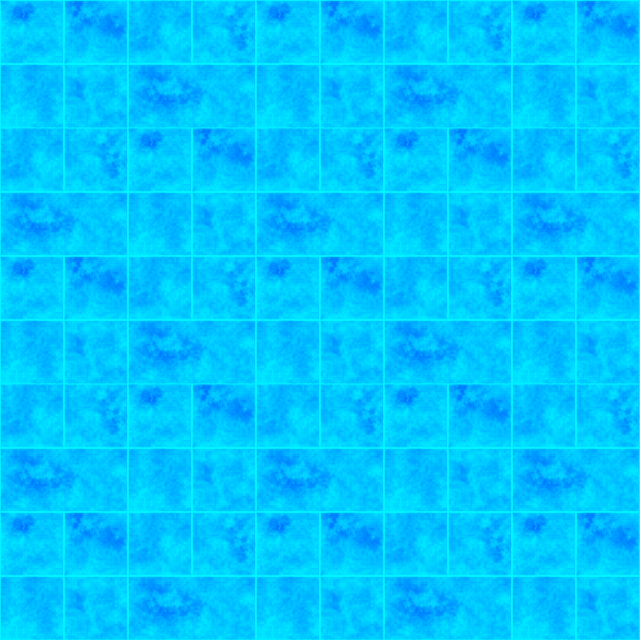
Give the GLSL for this texture, as a Shadertoy shader.

```glsl
#define TILES 10.0
#define GROUT_WIDTH 0.032
#define GROUT_COLOR vec3(0.0, 0.96, 1.0)
#define BASE_GREEN 0.785
#define CLOUD_CONTRAST 0.34
#define GRAIN_CONTRAST 0.10
#define WEAVE_CONTRAST 0.018
#define SHADE_SLOPE vec2(-0.02, 0.06)
#define STAIN_DEPTH 0.30
#define STAIN_COUNT 10

// Stains in one block of 4 x 2 tiles: centre, radius, strength
const vec4 STAINS[STAIN_COUNT] = vec4[STAIN_COUNT](
    vec4(0.42, 0.16, 0.16, 0.8), vec4(0.32, 0.28, 0.14, 0.7),
    vec4(1.30, 0.24, 0.27, 1.0), vec4(1.80, 0.40, 0.25, 0.8),
    vec4(2.22, 0.55, 0.25, 0.4), vec4(3.70, 0.28, 0.24, 0.7),
    vec4(3.85, 0.62, 0.22, 0.9), vec4(1.30, 1.50, 0.32, 0.5),
    vec4(2.50, 1.46, 0.30, 1.0), vec4(3.03, 1.48, 0.23, 0.8));

float hash(vec2 p) {
    vec3 h = fract(vec3(p.xyx) * 0.1031);
    h += dot(h, h.yzx + 33.33);
    return fract((h.x + h.y) * h.z);
}

float valueNoise(vec2 p) {
    vec2 i = floor(p), f = fract(p);
    f = f * f * (3.0 - 2.0 * f);
    return mix(mix(hash(i), hash(i + vec2(1, 0)), f.x),
               mix(hash(i + vec2(0, 1)), hash(i + vec2(1, 1)), f.x), f.y);
}

float fbm(vec2 p) {
    float sum = 0.0, weight = 0.46;
    for (int i = 0; i < 4; i++) {
        sum += weight * valueNoise(p);
        p = mat2(1.6, 1.2, -1.2, 1.6) * p + 5.7;
        weight *= 0.6;
    }
    return sum;
}

// Corner of the tile holding q; the last two of the second row form a wide one
vec2 tileCorner(vec2 q) {
    vec2 corner = floor(q);
    if (corner.y > 0.5 && corner.x > 1.5) corner.x = 2.0;
    return corner;
}

float stainAmount(vec2 q, vec2 corner, float patches) {
    float amount = 0.0;
    for (int i = 0; i < STAIN_COUNT; i++) {
        vec4 s = STAINS[i];
        vec2 d = (q - s.xy) / s.z;
        if (tileCorner(s.xy) == corner) amount += s.w * exp(-dot(d, d));
    }
    return min(amount, 1.1) * smoothstep(0.30, 0.66, patches);
}

void mainImage(out vec4 fragColor, in vec2 fragCoord) {
    // Tile coordinates, counted downwards from the top
    vec2 p = fragCoord / iResolution.y * TILES;
    p.y = TILES - p.y;

    // Each pair of rows is shifted by half a block
    vec2 q = vec2(mod(p.x + 2.0 * floor(p.y / 2.0), 4.0), mod(p.y, 2.0));
    vec2 corner = tileCorner(q);
    vec2 size = vec2(corner.y > 0.5 && corner.x > 1.5 ? 2.0 : 1.0, 1.0);
    vec2 local = q - corner;
    vec2 seeded = q + corner * vec2(7.3, 11.9);

    // Mottled glaze with fine grain and a faint diagonal weave
    float clouds = fbm(seeded * 4.0);
    float grain = valueNoise(seeded * 27.0 + 40.0);
    float weave = sin(90.0 * (q.x + q.y)) * sin(90.0 * (q.x - q.y));
    float green = BASE_GREEN + CLOUD_CONTRAST * (clouds - 0.5)
        + GRAIN_CONTRAST * (grain - 0.5) + WEAVE_CONTRAST * weave
        + dot(SHADE_SLOPE, local / size - 0.5);
    float patches = fbm(seeded * 6.0 + 19.0);
    green -= STAIN_DEPTH * stainAmount(q, corner, patches);
    vec3 color = vec3(0.0, clamp(green, 0.42, 0.90), 1.0);

    // Grout lines, fainter along every fourth course
    vec2 edge = min(local, size - local);
    float soft = 0.75 * TILES / iResolution.y;
    vec2 lines = 1.0 - smoothstep(0.5 * GROUT_WIDTH - soft, 0.5 * GROUT_WIDTH + soft, edge);
    float course = mod(floor(p.y + 0.5), 4.0);
    lines.y *= abs(course - 2.0) < 0.5 ? 0.6 : 1.0;
    float wear = 0.8 + 0.2 * smoothstep(0.25, 0.55, clouds);
    color = mix(color, GROUT_COLOR, max(lines.x, lines.y) * wear);

    fragColor = vec4(color, 1.0);
}
```
